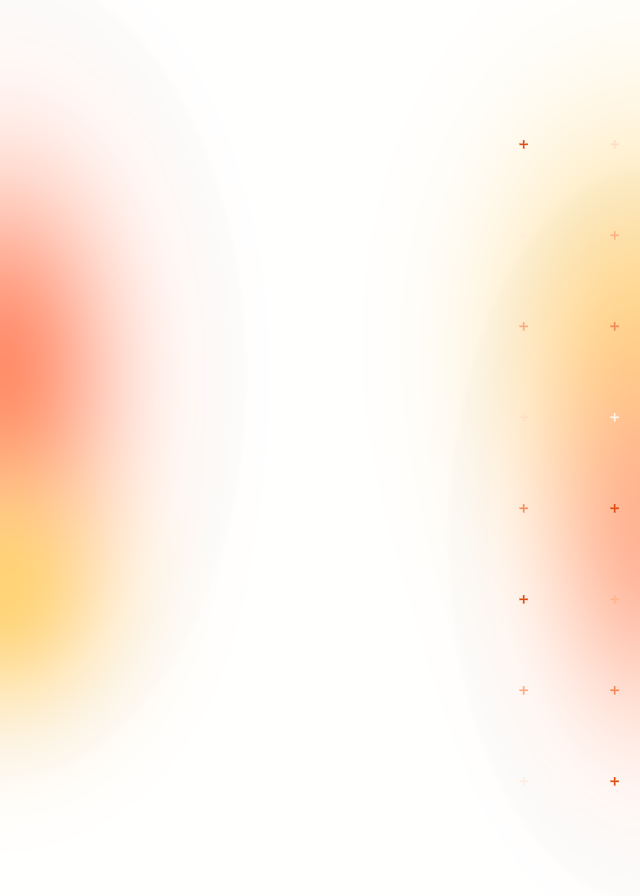
A WebGL 2 fragment shader for this background:

```glsl
#version 300 es
precision highp float;

uniform vec2 u_resolution;
out vec4 outColor;

// Colours
const vec3 PAPER = vec3(1.0, 1.0, 0.998);
const vec3 CORAL = vec3(1.0, 0.55, 0.42);
const vec3 AMBER = vec3(1.0, 0.82, 0.40);
const vec3 HONEY = vec3(1.0, 0.87, 0.58);
const vec3 MARK_PALE = vec3(1.0, 0.96, 0.92);
const vec3 MARK_MID = vec3(1.0, 0.66, 0.48);
const vec3 MARK_DEEP = vec3(0.87, 0.29, 0.06);

// Glows, in canvas heights: centre from the nearest side edge, then spread
const vec2 LEFT_CORAL_AT = vec2(0.0, 0.583);
const vec2 LEFT_CORAL_SPREAD = vec2(0.091, 0.150);
const vec2 LEFT_AMBER_AT = vec2(0.0, 0.342);
const vec2 LEFT_AMBER_SPREAD = vec2(0.083, 0.094);
const vec2 RIGHT_HONEY_AT = vec2(0.0, 0.622);
const vec2 RIGHT_HONEY_SPREAD = vec2(0.107, 0.156);
const vec2 RIGHT_CORAL_AT = vec2(0.009, 0.401);
const vec2 RIGHT_CORAL_SPREAD = vec2(0.078, 0.143);
const float LEFT_AMBER_STRENGTH = 0.86;
const float RIGHT_CORAL_STRENGTH = 0.62;
const float FRINGE = 0.010;

// Grid of plus marks: first mark from the top right corner, in canvas heights
const vec2 GRID_START = vec2(-0.12988, -0.16113);
const float GRID_PITCH = 0.10156;
const float COLUMNS = 2.0;
const float ROWS = 8.0;
const float ARM_LENGTH = 0.0046;
const float ARM_HALF_WIDTH = 0.00098;

// Mark tone by column, top to bottom: 0 pale, 1 deep
const float TONES[16] = float[16](
    1.0, 0.05, 0.50, 0.15, 0.64, 1.0, 0.50, 0.05,
    0.16, 0.46, 0.68, 0.0, 1.0, 0.42, 0.68, 1.0);

float glow(vec2 p, vec2 centre, vec2 spread) {
    vec2 d = (p - centre) / spread;
    return exp(-0.5 * dot(d, d));
}

// Thin grey band where a glow fades out
float fringe(float amount) {
    return FRINGE * smoothstep(0.009, 0.012, amount)
        * (1.0 - smoothstep(0.025, 0.07, amount));
}

float barDistance(vec2 p, vec2 halfSize) {
    vec2 d = abs(p) - halfSize;
    return max(d.x, d.y);
}

float plusDistance(vec2 p) {
    vec2 bar = vec2(ARM_LENGTH, ARM_HALF_WIDTH);
    return min(barDistance(p, bar), barDistance(p, bar.yx));
}

vec3 markColor(float tone) {
    vec3 light = mix(MARK_PALE, MARK_MID, min(tone * 2.0, 1.0));
    return mix(light, MARK_DEEP, max(tone * 2.0 - 1.0, 0.0));
}

vec3 background(vec2 p, float aspect) {
    vec2 fromRight = p - vec2(aspect, 0.0);
    float leftCoral = glow(p, LEFT_CORAL_AT, LEFT_CORAL_SPREAD);
    float leftAmber = LEFT_AMBER_STRENGTH * glow(p, LEFT_AMBER_AT, LEFT_AMBER_SPREAD);
    float rightHoney = glow(fromRight, RIGHT_HONEY_AT, RIGHT_HONEY_SPREAD);
    float rightCoral = RIGHT_CORAL_STRENGTH
        * glow(fromRight, RIGHT_CORAL_AT, RIGHT_CORAL_SPREAD);

    vec3 color = mix(PAPER, CORAL, leftCoral) - fringe(leftCoral);
    color = mix(color, AMBER, leftAmber);
    color = mix(color, HONEY, rightHoney);
    return mix(color, CORAL, rightCoral) - fringe(rightCoral);
}

vec3 addMarks(vec3 color, vec2 p, float aspect) {
    vec2 local = (p - vec2(aspect, 1.0) - GRID_START) * vec2(1.0, -1.0);
    vec2 cell = clamp(round(local / GRID_PITCH), vec2(0.0), vec2(COLUMNS, ROWS) - 1.0);
    float d = plusDistance(local - cell * GRID_PITCH);
    float halfPixel = 0.5 / u_resolution.y;
    float coverage = 1.0 - smoothstep(-halfPixel, halfPixel, d);
    float tone = TONES[int(cell.x * ROWS + cell.y)];
    return mix(color, markColor(tone), coverage);
}

void main() {
    vec2 p = gl_FragCoord.xy / u_resolution.y;
    float aspect = u_resolution.x / u_resolution.y;
    vec3 color = addMarks(background(p, aspect), p, aspect);
    outColor = vec4(color, 1.0);
}
```
